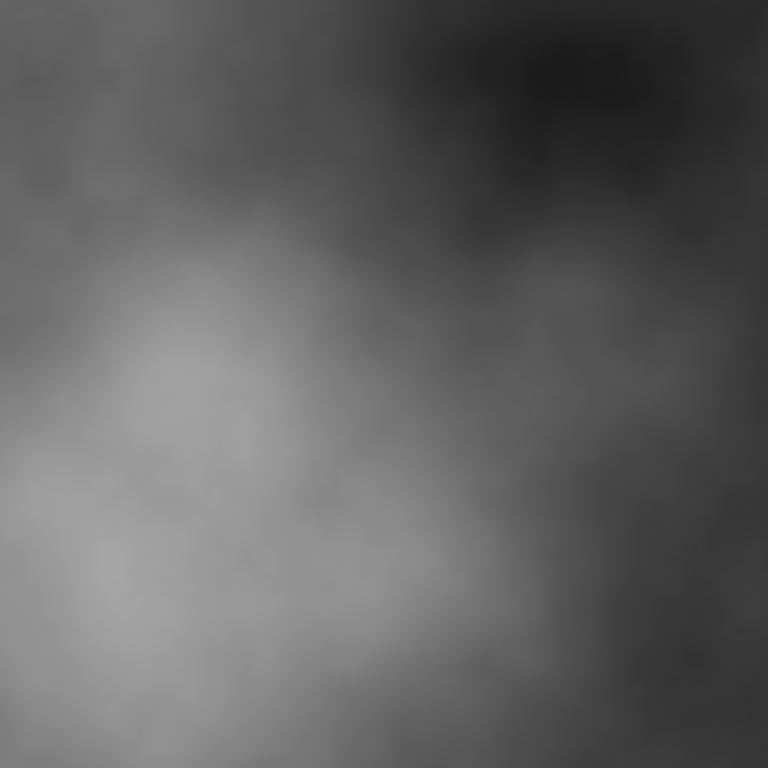
This texture is drawn by a WebGL 2 fragment shader. Its source:

```glsl
#version 300 es
precision highp float;

#define BASE_LEVEL 0.31
#define SIDE_FALLOFF 0.14
#define GLOW_STRENGTH 0.31
#define GLOW_RADIUS 0.27
#define SHADE_STRENGTH 0.17
#define SHADE_RADIUS 0.20
#define CLOUD_SCALE 3.6
#define CLOUD_CONTRAST 0.10
#define CLOUD_GAIN 0.47
#define WARP_AMOUNT 0.07
#define OCTAVES 6

uniform vec2 u_resolution;
out vec4 fragColor;

float hash(vec2 cell) {
    uvec2 q = uvec2(ivec2(cell)) * uvec2(1597u, 3812u);
    uint h = (q.x ^ (q.y + 7919u)) * 74759u;
    h = (h ^ (h >> 15u)) * 48271u;
    h = (h ^ (h >> 13u)) * 69621u;
    return float((h ^ (h >> 16u)) & 65535u) / 65535.0;
}

// Smoothly interpolated lattice values
float valueNoise(vec2 p) {
    vec2 cell = floor(p);
    vec2 f = fract(p);
    vec2 s = f * f * f * (f * (f * 6.0 - 15.0) + 10.0);
    float lower = mix(hash(cell), hash(cell + vec2(1.0, 0.0)), s.x);
    float upper = mix(hash(cell + vec2(0.0, 1.0)), hash(cell + vec2(1.0)), s.x);
    return mix(lower, upper, s.y);
}

// Signed fractal sum, normalised to -1..1
float fbm(vec2 p) {
    float sum = 0.0;
    float total = 0.0;
    float amplitude = 1.0;
    for (int i = 0; i < OCTAVES; i++) {
        sum += amplitude * (2.0 * valueNoise(p) - 1.0);
        total += amplitude;
        amplitude *= CLOUD_GAIN;
        p = p * 2.0 + vec2(13.7, 7.3);
    }
    return sum / total;
}

float softSpot(vec2 p, vec2 center, float radius) {
    vec2 d = (p - center) / radius;
    return exp(-0.5 * dot(d, d));
}

void main() {
    vec2 uv = gl_FragCoord.xy / u_resolution;

    // Bend the broad light and shade into irregular drifts
    vec2 warp = vec2(fbm(uv * CLOUD_SCALE + 31.0), fbm(uv * CLOUD_SCALE + 57.0));
    vec2 p = uv + WARP_AMOUNT * warp;

    // Broad illumination
    float gray = BASE_LEVEL - SIDE_FALLOFF * (p.x - 0.5);
    gray += GLOW_STRENGTH * softSpot(p, vec2(0.24, 0.30), GLOW_RADIUS);
    gray -= SHADE_STRENGTH * softSpot(p, vec2(0.68, 0.95), SHADE_RADIUS);

    // Soft cloud detail
    gray += CLOUD_CONTRAST * fbm(uv * CLOUD_SCALE + 5.0);

    fragColor = vec4(vec3(clamp(gray, 0.08, 0.68)), 1.0);
}
```
